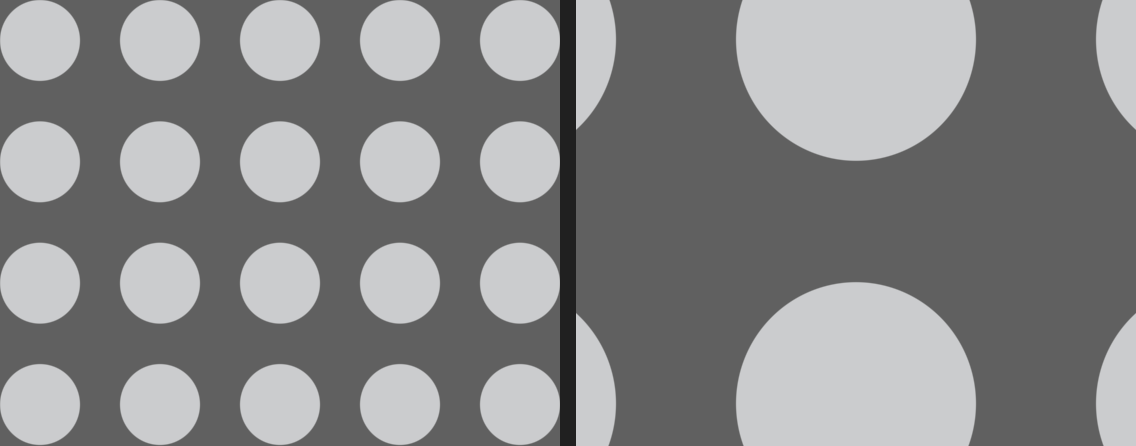
Left, the full canvas; right, a detail of the centre.
Give the GLSL for this pattern, as a Shadertoy shader.

```glsl
// Flat grid of light grey discs on dark grey, five across and four down.
// The canvas is measured in disc radii from the upper left, then folded
// into cells three radii wide, each holding one disc distance function.

float discGrid(vec2 p) {
    vec2 cell = mod(p + 0.5, 3.0) - 1.5;
    return length(cell) - 1.0;
}

void mainImage(out vec4 fragColor, in vec2 fragCoord) {
    vec2 uv = fragCoord / iResolution.xy;

    // 5 discs and 4 gaps span the width; the rows end just above the bottom
    vec2 p = vec2(uv.x, 1.0 - uv.y) * vec2(14.0, 11.025);

    // Edge softened over about one pixel
    float pixel = 14.0 / iResolution.x;
    float disc = 1.0 - smoothstep(-0.9 * pixel, 0.9 * pixel, discGrid(p));

    vec3 background = vec3(0.378);
    vec3 discColor = vec3(0.796, 0.800, 0.806);
    fragColor = vec4(mix(background, discColor, disc), 1.0);
}
```
